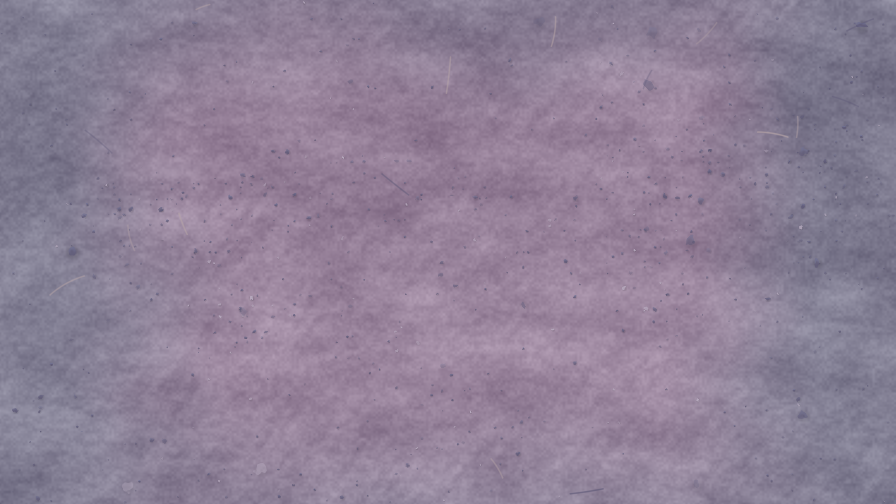
This texture is drawn by a WebGL 1 fragment shader. Its source:

```glsl
precision highp float;
// Dusty mauve dirt seen from above, with faint streaks, pebbles and dry straws.
uniform vec2 u_resolution;

#define PINK_SOIL vec3(0.600, 0.515, 0.610)
#define GREY_SOIL vec3(0.492, 0.480, 0.562)
#define STONE_DARK vec3(0.37, 0.35, 0.47)
#define STONE_BLUE vec3(0.46, 0.47, 0.61)
#define CHIP_LIGHT vec3(0.74, 0.69, 0.77)
#define STRAW_LIGHT vec3(0.71, 0.64, 0.65)
#define STREAK_CONTRAST 0.17
#define MOTTLE_CONTRAST 0.15
#define SCRATCH_CONTRAST 0.06
#define GRAIN_CONTRAST 0.10
#define STRAW_COUNT 34

float hash(vec2 p) {
  vec3 q = fract(vec3(p.xyx) * 0.1031);
  q += dot(q, q.yzx + 33.33);
  return fract((q.x + q.y) * q.z);
}

vec2 hash2(vec2 p) {
  return vec2(hash(p + 17.3), hash(p + 71.9));
}

float noise(vec2 p) {
  vec2 cell = floor(p), f = fract(p);
  f = f * f * (3.0 - 2.0 * f);
  float low = mix(hash(cell), hash(cell + vec2(1.0, 0.0)), f.x);
  float high = mix(hash(cell + vec2(0.0, 1.0)), hash(cell + 1.0), f.x);
  return mix(low, high, f.y);
}

float fbm(vec2 p) {
  float sum = 0.0, weight = 0.5;
  for (int i = 0; i < 5; i++) {
    sum += weight * noise(p);
    p = mat2(1.6, 0.8, -0.8, 1.6) * p + 9.7;
    weight *= 0.6;
  }
  return sum / 1.153;
}

// Horizontal streaks keep their direction through every octave.
float streaks(vec2 p) {
  return 0.34 * noise(p * vec2(1.3, 6.0)) + 0.30 * noise(p * vec2(5.0, 19.0) + 4.1)
       + 0.20 * noise(p * vec2(13.0, 48.0) + 8.3) + 0.16 * noise(p * vec2(32.0, 110.0) + 2.7);
}

vec2 rotate(vec2 p, float angle) {
  float c = cos(angle), s = sin(angle);
  return vec2(c * p.x + s * p.y, c * p.y - s * p.x);
}

// One rough pebble at most in each cell; radius is a fraction of the cell.
vec3 addPebbles(vec3 ground, vec2 p, float cells, float radius, float chance) {
  vec2 seed = floor(p * cells) + cells * 3.0;
  float present = step(hash(seed), chance);
  vec2 q = fract(p * cells) - 0.5 - 0.45 * (hash2(seed) - 0.5);
  vec2 r = rotate(q, 6.283 * hash(seed + 5.1));
  r.y *= 1.0 + 0.9 * hash(seed + 9.4);
  float size = radius * mix(0.45, 1.0, hash(seed + 13.2));
  float lumps = 0.9 * size * (noise(r / size * 1.4 + seed) - 0.5);
  float blur = 0.8 * cells / u_resolution.y;
  float body = 1.0 - smoothstep(-blur, blur, length(r) + lumps - size);
  float shadow = 1.0 - smoothstep(0.5 * size, 1.7 * size, length(q + vec2(-0.2, 0.35) * size));
  float lit = smoothstep(-0.7, 0.6, q.y / size + lumps / size) * mix(0.2, 1.0, hash(seed + 21.7));
  vec3 stone = mix(STONE_DARK, STONE_BLUE, lit);
  stone = mix(stone, CHIP_LIGHT, step(0.87, hash(seed + 29.5)));
  float strength = mix(0.25, 0.85, hash(seed + 37.1));
  ground *= 1.0 - 0.14 * present * shadow * strength;
  return mix(ground, stone, present * body * strength);
}

// Thin bent stalks, mostly out on the grey margins.
vec3 addStraws(vec3 ground, vec2 p, float aspect) {
  float blur = 1.0 / u_resolution.y;
  for (int i = 0; i < STRAW_COUNT; i++) {
    vec2 seed = vec2(float(i) * 3.7, 41.0);
    vec2 spot = hash2(seed);
    vec2 margin = abs(spot - 0.5) * 2.0;
    float present = step(hash(seed + 2.9), 0.05 + 0.8 * smoothstep(0.5, 0.9, max(margin.x, margin.y)));
    vec2 q = rotate(p - spot * vec2(aspect, 1.0), 3.1416 * hash(seed + 6.3));
    float reach = mix(0.008, 0.04, hash(seed + 11.8));
    q.y += 8.0 * (hash(seed + 15.6) - 0.5) * q.x * q.x;
    float d = length(vec2(max(abs(q.x) - reach, 0.0), q.y));
    float stalk = 1.0 - smoothstep(0.0, 0.001 + blur, d);
    vec3 tone = mix(STRAW_LIGHT, STONE_DARK, step(0.72, hash(seed + 19.4)));
    ground = mix(ground, tone, present * stalk * mix(0.3, 0.75, hash(seed + 23.1)));
  }
  return ground;
}

void main() {
  vec2 uv = gl_FragCoord.xy / u_resolution;
  vec2 p = gl_FragCoord.xy / u_resolution.y;

  // Pink middle fading to grey at the sides, less so above and below.
  float wobble = 0.16 * (fbm(p * 3.0 + 2.0) - 0.5);
  float x = uv.x + wobble, y = uv.y + wobble;
  float pink = smoothstep(0.04, 0.27, x) * (1.0 - smoothstep(0.75, 0.94, x));
  pink *= smoothstep(-0.25, 0.3, y) * (1.0 - 0.65 * smoothstep(0.75, 1.05, y));
  vec3 color = mix(GREY_SOIL, PINK_SOIL, pink);

  // Soil relief: streaks, mottling, slanted scratches and fine grain.
  float tone = STREAK_CONTRAST * (streaks(p + 0.02 * wobble) - 0.5);
  tone += MOTTLE_CONTRAST * (fbm(p * vec2(9.0, 14.0)) - 0.5);
  tone += SCRATCH_CONTRAST * (noise(rotate(p, 0.9) * vec2(12.0, 75.0)) - 0.5) * noise(p * 4.0 + 6.0);
  tone += GRAIN_CONTRAST * (0.5 * noise(p * vec2(75.0, 110.0)) + 0.5 * noise(p * 210.0) - 0.5);
  color += tone * vec3(0.97, 1.0, 0.93);

  // Pebbles gather in loose drifts, thickest across the middle.
  float drift = smoothstep(0.45, 0.7, fbm(p * vec2(3.0, 5.0) + 12.0));
  drift *= 1.0 - 0.75 * smoothstep(0.1, 0.4, abs(uv.y - 0.48));
  color = addPebbles(color, p, 95.0, 0.28, 0.015 + 0.10 * drift);
  color = addPebbles(color, p, 45.0, 0.23, 0.012 + 0.14 * drift);
  color = addPebbles(color, p, 9.0, 0.11, 0.08);
  color = addStraws(color, p, u_resolution.x / u_resolution.y);
  gl_FragColor = vec4(color, 1.0);
}
```
